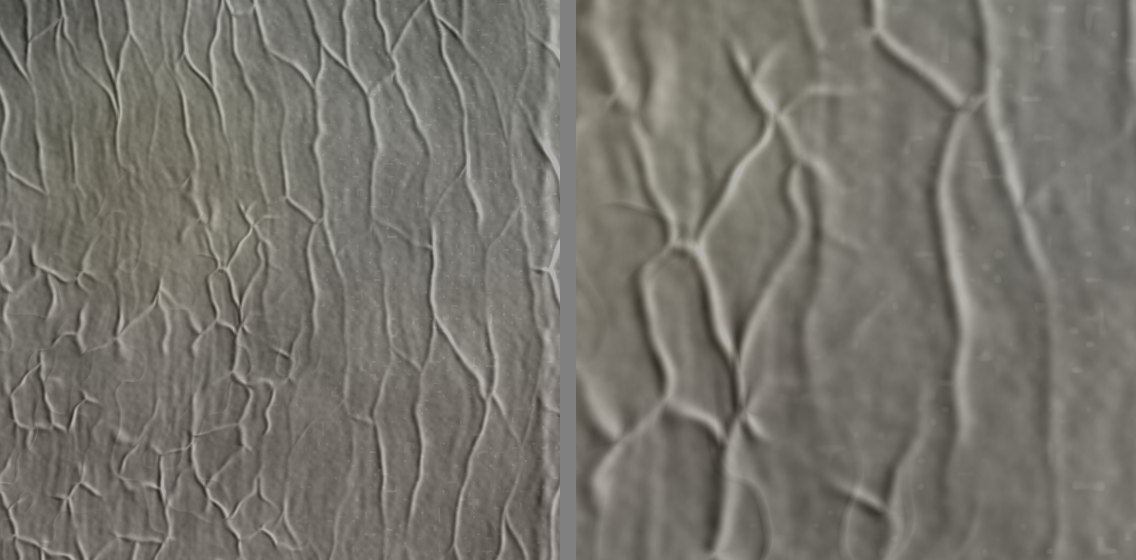
Left: the whole. Right: its middle third, enlarged.
Write a Shadertoy shader that draws this texture.

```glsl
// Wrinkled grey-brown paint skin: long upright folds above and at the right,
// a net of short creases at the lower left. Voronoi borders raise the folds
// in a height field, which is then lit from the upper right.

#define LONG_SIZE vec2(0.078, 0.30)   // cell size of the long folds
#define NET_SIZE vec2(0.068, 0.098)   // cell size of the crease net
#define FOLD_WIDTH 0.0055
#define LEAN 0.22                     // bow of the long folds
#define LIGHT_DIR vec2(0.90, 0.43)
#define LIGHT_STEP 0.003
#define RELIEF 0.21
#define BASE_TONE 0.445
#define GRAIN 0.075
#define LOW_TINT vec3(0.020, 0.0, -0.022)
#define HIGH_TINT vec3(0.002, 0.004, -0.020)
#define OCHRE_TINT vec3(0.012, 0.006, -0.024)

float hash(vec2 p) {
    return fract(sin(dot(p, vec2(127.1, 311.7))) * 43758.5453);
}

vec2 hash2(vec2 p) {
    return vec2(hash(p), hash(p + 57.3));
}

float noise(vec2 p) {
    vec2 i = floor(p), f = fract(p);
    f = f * f * (3.0 - 2.0 * f);
    return mix(mix(hash(i), hash(i + vec2(1, 0)), f.x),
               mix(hash(i + vec2(0, 1)), hash(i + vec2(1, 1)), f.x), f.y);
}

float fbm(vec2 p) {
    float sum = 0.0, amp = 0.5;
    for (int i = 0; i < 4; i++) {
        sum += amp * noise(p);
        p = p * 2.03 + 17.1;
        amp *= 0.5;
    }
    return sum / 0.9375;
}

// Distance to the nearest Voronoi border, in canvas units despite the stretch
float borderDistance(vec2 p, vec2 size) {
    vec2 g = p / size, id = floor(g), f = fract(g);
    vec2 nearest = vec2(0), nearCell = vec2(0);
    float best = 1e3;
    for (int y = -1; y <= 1; y++)
    for (int x = -1; x <= 1; x++) {
        vec2 cell = vec2(x, y);
        vec2 r = cell + 0.1 + 0.8 * hash2(id + cell) - f;
        if (dot(r, r) < best) {
            best = dot(r, r);
            nearest = r;
            nearCell = cell;
        }
    }
    float d = 1e3;
    for (int y = -2; y <= 2; y++)
    for (int x = -2; x <= 2; x++) {
        vec2 cell = nearCell + vec2(x, y);
        vec2 r = cell + 0.1 + 0.8 * hash2(id + cell) - f;
        vec2 apart = r - nearest;
        if (dot(apart, apart) > 1e-5)
            d = min(d, dot(0.5 * (r + nearest), apart) / length(apart / size) * 1.0);
    }
    return d;
}

// Border distance above is scaled by 1/size in the normal, so it is canvas length
float fold(float d, float width) {
    return exp(-d * d / (width * width)) + 0.45 * exp(-d / (3.0 * width));
}

float ropeOffset(vec2 p) {
    return p.x - 0.975 - 0.018 * (noise(vec2(3.0, p.y * 14.0)) - 0.5);
}

float height(vec2 p) {
    // Wobble the plane so that borders curve
    vec2 wobble = vec2(noise(p * 11.0), noise(p * 11.0 + 31.7)) - 0.5;
    vec2 fine = vec2(noise(p * 34.0 + 5.0), noise(p * 34.0 + 77.0)) - 0.5;
    vec2 q = p + 0.035 * wobble + 0.009 * fine;

    // Long folds, closer together at the left
    vec2 bowed = q + vec2(LEAN * (p.y - 0.4) * (p.y - 0.4), 0.0);
    bowed.x -= 0.12 * (1.0 - smoothstep(0.0, 0.5, p.x));
    float longStrength = mix(0.3, 1.0, smoothstep(0.25, 0.6, noise(p * vec2(14.0, 6.0))));
    float longFolds = longStrength * fold(borderDistance(bowed, LONG_SIZE), FOLD_WIDTH);

    // Crease net, broken in places, with small wrinkles between
    float netStrength = mix(0.1, 1.0, smoothstep(0.28, 0.6, noise(p * 15.0 + 9.0)));
    float net = netStrength * fold(borderDistance(q + 0.012 * fine + 4.0, NET_SIZE), FOLD_WIDTH);
    float wrinkle = exp(-16.0 * abs(noise(q * vec2(26.0, 17.0) + 40.0) - 0.5));
    net += 0.5 * wrinkle * noise(p * 13.0 + 60.0);

    float netArea = (1.0 - smoothstep(0.44, 0.56, p.x + 0.3 * wobble.x * 0.5))
                  * (1.0 - smoothstep(0.60, 0.73, p.y + 0.1 * wobble.y));
    float h = mix(longFolds, net, netArea);

    // Brushed fibres and the rough rope at the right edge
    h += 0.65 * noise(bowed * vec2(75.0, 19.0)) + 0.22 * noise(p * 120.0);
    float rope = ropeOffset(p) / 0.013;
    return h + exp(-rope * rope) * (0.5 + 1.2 * noise(p * vec2(65.0, 45.0)));
}

void mainImage(out vec4 fragColor, in vec2 fragCoord) {
    vec2 p = fragCoord / iResolution.y;
    vec2 towardLight = normalize(LIGHT_DIR) * LIGHT_STEP;
    float behind = height(p - towardLight), ahead = height(p + towardLight);

    // Slope light, pale crests, broad stains and grain
    float tone = BASE_TONE + RELIEF * (behind - ahead);
    tone += 0.045 * (0.5 * (behind + ahead) - 0.7);
    tone += 0.15 * (fbm(p * vec2(7.0, 5.0) + 3.0) - 0.5);
    tone += GRAIN * (fbm(p * vec2(110.0, 80.0)) - 0.5);
    tone += 0.06 * smoothstep(0.80, 0.97, noise(p * 130.0 + 8.0)) * smoothstep(0.3, 0.7, p.x);
    tone += 0.035 * smoothstep(-0.012, 0.01, ropeOffset(p)) + 0.025 * (p.y - 0.4);
    tone -= 0.13 * (1.0 - smoothstep(0.02, 0.20, length(p - vec2(0.0, 1.0))));

    // Warm below, cooler above, ochre at the upper left
    vec3 tint = mix(LOW_TINT, HIGH_TINT, smoothstep(0.1, 0.95, p.y));
    tint += OCHRE_TINT * (1.0 - smoothstep(0.05, 0.38, length(p - vec2(0.28, 0.68))));
    fragColor = vec4(clamp(vec3(tone) + tint, 0.17, 0.70), 1.0);
}
```
